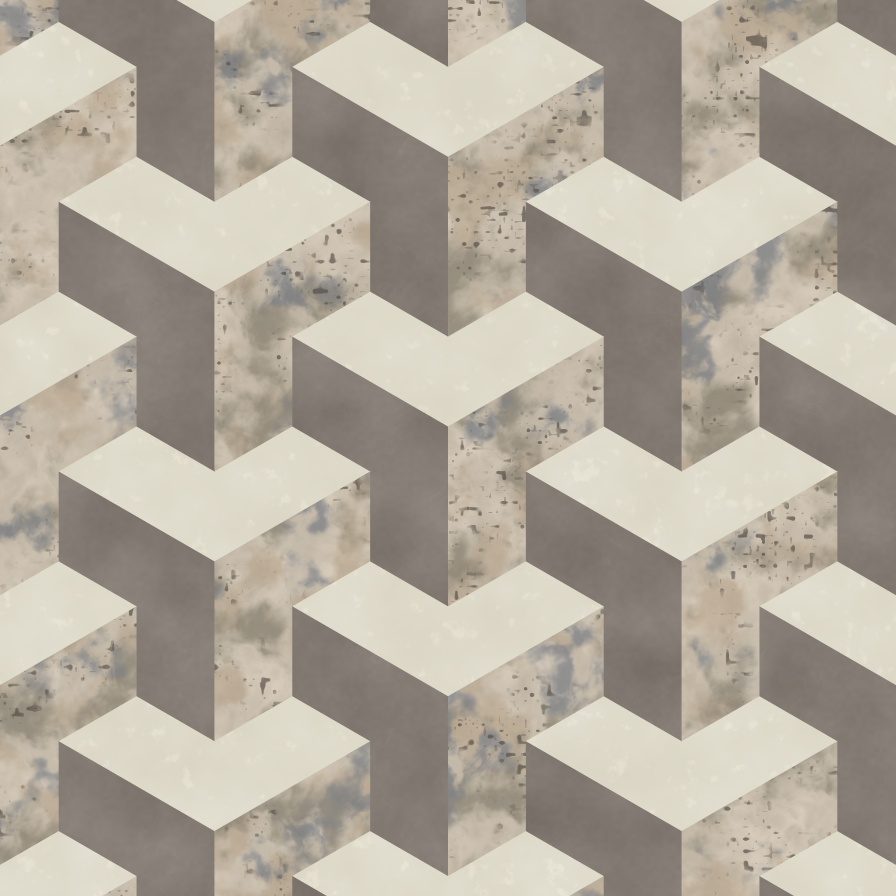
Reproduce this pattern procedurally as a Shadertoy shader.

```glsl
const float UNIT = 0.0869;                 // arm width as a share of the canvas
const vec2 CENTRE = vec2(0.5, 0.524);      // front corner of the middle block
const vec3 IVORY = vec3(0.872, 0.855, 0.793);
const vec3 SLATE = vec3(0.512, 0.480, 0.448);
const vec3 TRAVERTINE = vec3(0.805, 0.762, 0.695);

float hash(vec2 p) {
    return fract(sin(dot(p, vec2(127.1, 311.7))) * 43758.5453);
}

float noise(vec2 p) {
    vec2 i = floor(p), f = fract(p);
    f = f * f * (3.0 - 2.0 * f);
    float low = mix(hash(i), hash(i + vec2(1, 0)), f.x);
    float high = mix(hash(i + vec2(0, 1)), hash(i + vec2(1, 1)), f.x);
    return mix(low, high, f.y);
}

float fbm(vec2 p) {
    float sum = 0.0, gain = 0.52;
    for (int i = 0; i < 5; i++) {
        sum += gain * noise(p);
        p = mat2(1.6, 1.2, -1.2, 1.6) * p + 7.3;
        gain *= 0.5;
    }
    return sum;
}

// Smooth pale plaster with faint clouds and chalky flecks
vec3 ivoryFace(vec2 p) {
    float cloud = fbm(p * 1.6) - 0.5;
    float fleck = smoothstep(0.64, 0.8, fbm(p * 6.0));
    return IVORY + cloud * vec3(0.05, 0.055, 0.07) + 0.03 * fleck;
}

// Dark slate with soft mottling and thin trowel ridges
vec3 slateFace(vec2 p) {
    float cloud = fbm(p * 1.3) - 0.5;
    float bend = fbm(p * 2.2 + 3.0 * cloud);
    float ridge = 1.0 - smoothstep(0.0, 0.025, abs(bend - 0.5));
    float grain = noise(p * 17.0) - 0.5;
    return SLATE + 0.12 * cloud + 0.016 * ridge * noise(p * 3.0) + 0.014 * grain;
}

// Weathered stone with ochre, blue-grey stains and clustered pits
vec3 travertineFace(vec2 p, float wear) {
    float cloud = fbm(p * 1.5);
    float detail = fbm(p * 4.2 + 2.0 * cloud);
    float stain = smoothstep(0.46, 0.72, 0.62 * cloud + 0.38 * detail + 0.08 * (wear - 0.5));
    float ochre = smoothstep(0.48, 0.7, fbm(p * 1.9 + 31.0));
    float blue = smoothstep(0.57, 0.74, fbm(p * 1.4 + 57.0) + 0.06 * (wear - 0.5));
    vec3 stone = TRAVERTINE + 0.16 * (detail - 0.5);
    stone = mix(stone, vec3(0.69, 0.61, 0.51), 0.5 * ochre);
    stone = mix(stone, vec3(0.53, 0.50, 0.44), 0.8 * stain);
    stone = mix(stone, vec3(0.49, 0.50, 0.52), 0.75 * blue * smoothstep(0.3, 0.6, detail));
    float cluster = smoothstep(0.44, 0.66, fbm(p * 1.8 + 13.0));
    float pits = smoothstep(0.74, 0.9, noise(p * 13.0)) * cluster;
    pits += 0.5 * smoothstep(0.8, 0.93, noise(p * 21.0 + 5.0)) * cluster;
    return mix(stone, vec3(0.34, 0.31, 0.28), 0.7 * min(pits, 1.0));
}

// Chevron top; slant is the distance below its lower edges
float topDistance(float across, float slant) {
    return max(abs(slant + 0.5) - 0.5, across - 2.0 - slant);
}

// Bent side: a long inner arm and a short outer arm
float sideDistance(float across, float slant) {
    float inner = max(across - 1.0, slant - 2.0);
    float outer = max(across - 2.0, slant - 1.0);
    return max(-slant, min(inner, outer));
}

float coverage(float distance, float pixel) {
    return clamp(0.5 - distance / pixel, 0.0, 1.0);
}

vec2 blockShift(vec2 block) {
    return 40.0 * vec2(hash(block + 3.7), hash(block + 19.1));
}

void mainImage(out vec4 fragColor, in vec2 fragCoord) {
    vec2 p = (fragCoord / iResolution.y - CENTRE) / UNIT;
    float pixel = 1.0 / (iResolution.y * UNIT);
    vec3 color = vec3(0.0);
    float total = 0.0;

    // Blend the faces of the two nearest staggered columns
    for (int i = 0; i < 2; i++) {
        float column = floor(p.x / 3.0) + float(i);
        float x = p.x - 3.0 * column;
        float across = abs(x);
        float slant = 0.5 * (across - sqrt(3.0) * p.y) - 1.5 * mod(column, 2.0);
        float topRow = floor((slant + 2.0) / 3.0);
        float sideRow = floor((slant + 0.5) / 3.0);
        vec2 topBlock = vec2(column, topRow);
        vec2 sideBlock = vec2(column, sideRow);

        float side = sideDistance(across, slant - 3.0 * sideRow);
        float top = coverage(topDistance(across, slant - 3.0 * topRow), pixel);
        float left = coverage(max(side, x), pixel);
        float right = coverage(max(side, -x), pixel);

        vec2 sidePoint = p + blockShift(sideBlock);
        if (top > 0.0) color += top * ivoryFace(p + blockShift(topBlock));
        if (left > 0.0) color += left * slateFace(sidePoint);
        if (right > 0.0) color += right * travertineFace(sidePoint, hash(sideBlock + 8.3));
        total += top + left + right;
    }
    fragColor = vec4(color / max(total, 0.001), 1.0);
}
```
